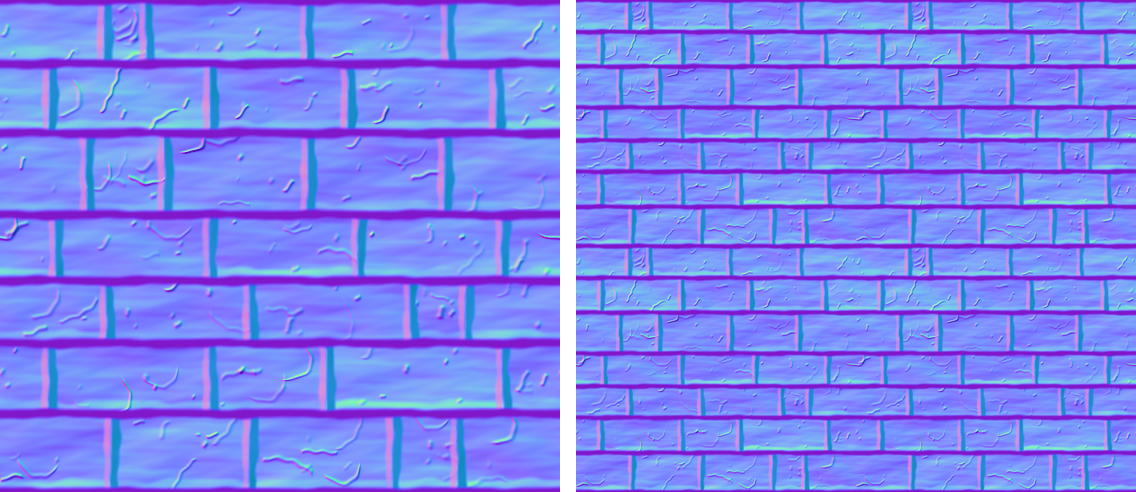
Left, the tile; right, the same tile 2 across and 2 down.
Write a Shadertoy shader that draws this texture map.

```glsl
// Tangent-space normal map of a worn brick wall: seven courses of four uneven bricks.
// Each brick has bevelled edges, a tilted face of layered sines, and hashed dents and cracks.
// Lengths are in canvas heights; green points down the wall. Everything wraps in x and y.

const float TAU = 6.2831853;

// Course limits from the top, and the upright joints of each course
const float COURSE[8] = float[8](0.0, 0.129, 0.270, 0.436, 0.570, 0.697, 0.840, 1.0);
const vec4 JOINTS[7] = vec4[7](
    vec4(0.185, 0.260, 0.547, 0.799), vec4(0.087, 0.374, 0.620, 0.885),
    vec4(0.154, 0.293, 0.549, 0.793), vec4(0.099, 0.374, 0.639, 0.896),
    vec4(0.189, 0.445, 0.732, 0.831), vec4(0.086, 0.374, 0.582, 0.897),
    vec4(0.198, 0.445, 0.701, 0.816));

struct Brick { vec2 pos; vec2 size; float seed; };

float hash(float n) { return fract(sin(n * 12.9898 + 4.1) * 43758.55); }

vec2 hash2(float n) { return vec2(hash(n), hash(n + 57.3)); }

float band(float x, float lo, float hi, float soft) {
    return smoothstep(lo - soft, lo + soft, x) * (1.0 - smoothstep(hi - soft, hi + soft, x));
}

// Layered sines with whole frequencies, so they wrap
float ripple(vec2 uv, float phase) {
    float sum = 0.0;
    for (float i = 1.0; i < 5.0; i++) {
        vec2 freq = vec2(6.0 * i - 1.0, 11.0 - 7.0 * i);
        sum += sin(TAU * dot(freq, uv) + phase * i) / i;
    }
    return 0.5 * sum;
}

// Brick under uv, with the position measured from its lower left corner
Brick findBrick(vec2 uv, float aspect) {
    float y = 1.0 - uv.y;
    int row = 0, k = 0;
    for (int i = 1; i < 7; i++) row += int(y >= COURSE[i]);
    vec4 joint = JOINTS[row];
    for (int i = 0; i < 4; i++) k += int(uv.x >= joint[i]);
    float x0 = k > 0 ? joint[max(k - 1, 0)] : joint.w - 1.0;
    float x1 = k < 4 ? joint[min(k, 3)] : joint.x + 1.0;
    vec2 pos = vec2((uv.x - x0) * aspect, COURSE[row + 1] - y);
    vec2 size = vec2((x1 - x0) * aspect, COURSE[row + 1] - COURSE[row]);
    return Brick(pos, size, float(row * 4 + k % 4) + 1.0);
}

// Groove along a bent line through the origin
float groove(vec2 p, float angle, float halfLength, float bend, float width) {
    float c = cos(angle), s = sin(angle);
    p = vec2(c * p.x + s * p.y, c * p.y - s * p.x);
    p.y -= bend * p.x * p.x + 0.0015 * sin(p.x * 190.0);
    p.x -= clamp(p.x, -halfLength, halfLength);
    return exp(-dot(p, p) / (width * width));
}

// Height of the brick face
float relief(vec2 p, vec2 size, float seed) {
    float h = 0.0, amp = 0.0024;
    vec2 q = p * vec2(13.0, 42.0) + 40.0 * hash2(seed);
    for (int i = 0; i < 4; i++) {
        h += amp * sin(q.y + 1.5 * sin(q.x));
        q = mat2(0.92, 0.39, -0.39, 0.92) * q * 1.6 + 2.3;
        amp *= 0.5;
    }
    // Pits, hooked dents and a few long cracks
    for (float i = 0.0; i < 7.0; i++) {
        float id = seed * 13.0 + i * 3.7;
        vec2 centre = size * (0.1 + 0.8 * hash2(id));
        float reach = mix(0.001, 0.05, pow(hash(id + 1.3), 3.5));
        float angle = mix(-0.3, 1.2, hash(id + 2.1));
        float bend = mix(-9.0, 22.0, hash(id + 4.9));
        float depth = mix(0.0008, 0.0036, hash(id + 6.2));
        h -= depth * groove(p - centre, angle, reach, bend, mix(0.003, 0.0052, hash(id + 8.4)));
    }
    return h;
}

// Slope of the face in normal map axes, with a random lean per brick
vec2 faceSlope(Brick b) {
    float e = 0.001;
    float dx = relief(b.pos + vec2(e, 0.0), b.size, b.seed) - relief(b.pos - vec2(e, 0.0), b.size, b.seed);
    float dy = relief(b.pos + vec2(0.0, e), b.size, b.seed) - relief(b.pos - vec2(0.0, e), b.size, b.seed);
    vec2 lean = vec2(-0.02, mix(0.0, 0.27, hash(b.seed + 0.6)));
    return lean + vec2(-dx, dy) / (2.0 * e);
}

void mainImage(out vec4 fragColor, in vec2 fragCoord) {
    vec2 uv = fragCoord / iResolution.xy;
    float aspect = iResolution.x / iResolution.y;

    // Uneven joints
    vec2 wobble = vec2(ripple(uv.yx, 1.7), ripple(uv, 4.2));
    Brick b = findBrick(fract(uv + 0.0022 * wobble), aspect);
    vec2 far = b.size - b.pos;
    float across = b.pos.x < far.x ? b.pos.x : -far.x; // positive right of a joint
    float below = far.y < b.pos.y ? far.y : -b.pos.y;  // positive under a joint
    float wear = ripple(uv, 2.9), chip = ripple(uv.yx, 5.3);

    // Bevel bands: top and bottom of a brick, then its left and right
    float top = band(below, -0.008, 0.0095 + 0.003 * wear, 0.005);
    float bottom = band(below, -0.024 - 0.005 * wear, -0.011, 0.006);
    float leftSide = band(across, 0.001, 0.017 + 0.004 * chip, 0.004);
    float rightSide = band(across, -0.013 - 0.003 * chip, -0.001, 0.004);

    // Blend the slopes; the level joints run over the upright ones
    float face = (1.0 - leftSide) * (1.0 - 0.7 * rightSide);
    vec2 slope = faceSlope(b) * face;
    slope.y += bottom * mix(0.15, 0.5, hash(b.seed + 9.1)) * face;
    slope.y -= 0.16 * exp(-max(far.y, 0.0) / 0.016);
    slope += leftSide * vec2(-0.78 + 0.1 * wear, 0.1);
    slope += rightSide * vec2(0.58 + 0.14 * chip, 0.06);
    slope = mix(slope, vec2(0.0, -0.82), top);

    slope *= min(1.0, 0.93 / max(length(slope), 0.001));
    vec3 normal = vec3(slope, sqrt(1.0 - dot(slope, slope)));
    fragColor = vec4(0.5 + 0.5 * normal, 1.0);
}
```
